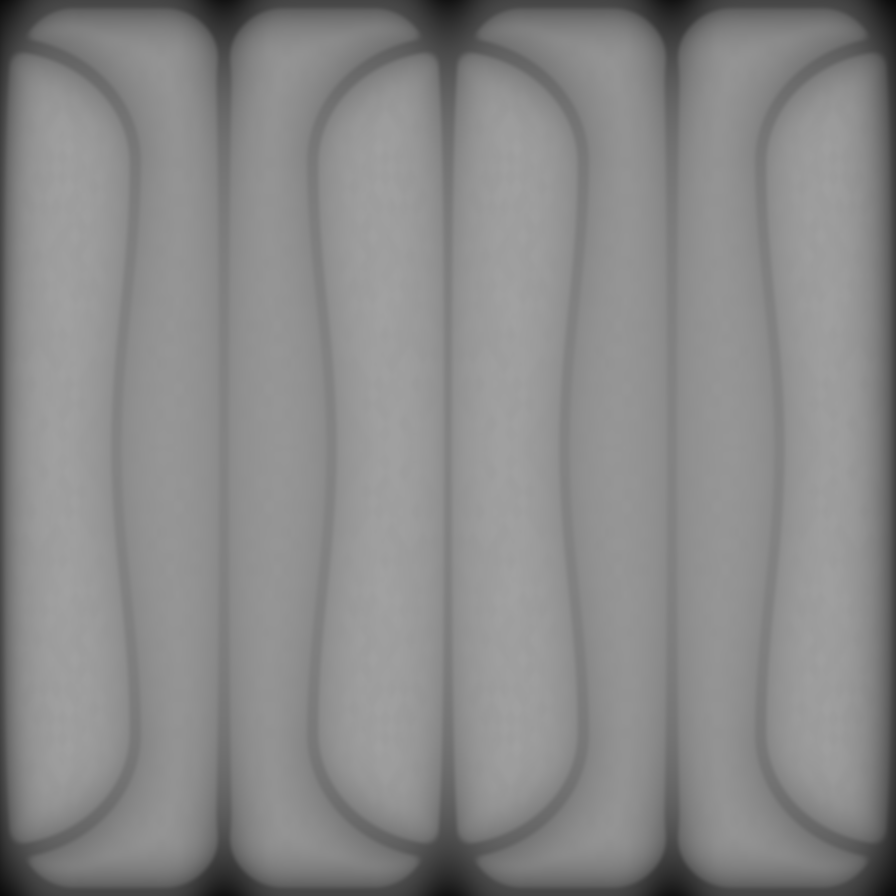
This texture map is drawn by a Shadertoy shader. Its source:

```glsl
// Grey padded panels: two mirrored tiles across, one down, with waisted
// inner cushions and flared outer ones. Signed distances shade each cushion
// from its crevice up; dark pools gather at the ends and outer border.

#define TILES 2.0
#define CREVICE 0.52
#define INNER_PEAK 0.635
#define OUTER_PEAK 0.596
#define CURVE_HALF_WIDTH 0.0045
#define SOFTNESS 0.029
#define ARC_RADII vec2(0.151, 0.133)
#define ARC_TOP 0.182
#define WAIST 0.021
#define GRAIN 0.018

float hash(vec2 p) {
    vec3 h = fract(vec3(p.xyx) * 0.1031);
    h += dot(h, h.yzx + 33.33);
    return fract((h.x + h.y) * h.z);
}

// Flat-topped value noise gives faint facets
float facets(vec2 p) {
    vec2 i = floor(p);
    vec2 f = smoothstep(0.2, 0.8, fract(p));
    float low = mix(hash(i), hash(i + vec2(1, 0)), f.x);
    float high = mix(hash(i + vec2(0, 1)), hash(i + vec2(1, 1)), f.x);
    return mix(low, high, f.y) - 0.5;
}

float smoothMin(float a, float b, float k) {
    float h = max(k - abs(a - b), 0.0) / k;
    return min(a, b) - 0.25 * k * h * h;
}

float roundBox(vec2 p, vec2 halfSize, float radius) {
    vec2 q = abs(p) - halfSize + radius;
    return min(max(q.x, q.y), 0.0) + length(max(q, 0.0)) - radius;
}

// Signed distance to the curved seam: elliptic end, cosine waist
float curvedSeam(vec2 p) {
    if (p.y > ARC_TOP) {
        float t = (p.y - ARC_TOP) / (0.5 - ARC_TOP);
        return p.x - ARC_RADII.x + WAIST * 0.5 * (1.0 - cos(3.14159 * t));
    }
    vec2 q = vec2(p.x, ARC_TOP - p.y);
    float k = length(q / ARC_RADII);
    return k * (k - 1.0) / max(length(q / (ARC_RADII * ARC_RADII)), 0.001);
}

void mainImage(out vec4 fragColor, in vec2 fragCoord) {
    vec2 uv = fragCoord / iResolution.xy;

    // Fold: x from tile edge to tile centre, y from the nearer end
    float halfTile = 0.5 / TILES;
    vec2 p = vec2(halfTile - abs(fract(uv.x * TILES) - 0.5) / TILES,
                  0.5 - abs(uv.y - 0.5));
    float nearEnd = exp(-p.y / 0.1);

    // Depth inside the cushion under this point
    float seam = curvedSeam(p);
    bool inner = seam < 0.0;
    float curveWidth = CURVE_HALF_WIDTH + 0.0035 * nearEnd;
    float edgeWidth = 0.003 + 0.013 * nearEnd;
    float innerDepth = smoothMin(-seam - curveWidth, p.x - edgeWidth, 0.02);
    vec2 boxCentre = vec2(halfTile - 0.1165, 0.5);
    float boxDepth = -roundBox(p - boxCentre, vec2(0.1125, 0.492), 0.062);
    boxDepth -= 0.006 * exp(-p.y / 0.15) * smoothstep(0.04, 0.1, p.y);
    float outerDepth = smoothMin(seam - curveWidth, boxDepth, 0.012);
    float depth = inner ? innerDepth : outerDepth;

    // Crevices darken toward the ends, most where straight seams meet them
    float fromSeam = min(p.x, halfTile - p.x);
    float pool = mix(0.5, 1.0, exp(-pow(fromSeam / 0.035, 2.0)));
    float ground = CREVICE - 0.05 * exp(-p.y / 0.25)
                 - 0.40 * pool * exp(-p.y / 0.08);

    // Cushion rise: a low rim, then a swell that is softer near the ends
    float rim = smoothstep(-0.003, 0.005, depth);
    float swell = 1.0 - exp(-max(depth, 0.0) / (SOFTNESS + 0.014 * nearEnd));
    float rimShare = 0.32 - 0.17 * exp(-p.y / 0.06);
    float peak = inner ? INNER_PEAK : OUTER_PEAK + 0.03 * nearEnd;
    float shade = mix(ground, peak, mix(swell, rim, rimShare));

    // Diamond facets inside, finer rows outside
    vec2 diamond = vec2(p.x / 0.014 + p.y / 0.022, p.x / 0.014 - p.y / 0.022);
    vec2 rows = p / vec2(0.010, 0.014);
    shade += GRAIN * swell * (inner ? facets(diamond + 40.0) : 0.6 * facets(rows));

    // Shadow at the outer sides, slightly wider on the right
    shade *= 1.0 - 0.44 * exp(-uv.x / 0.013);
    shade *= 1.0 - 0.50 * exp(-(1.0 - uv.x) / 0.019);

    fragColor = vec4(vec3(clamp(shade, 0.0, 1.0)), 1.0);
}
```
